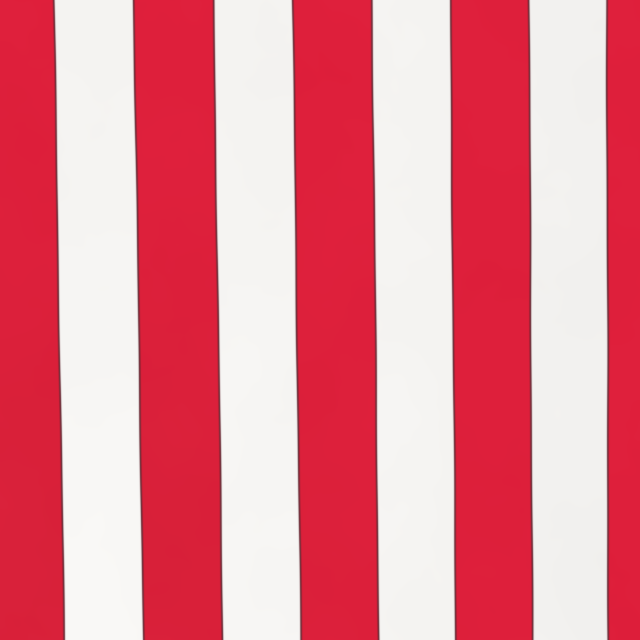
Reproduce this pattern procedurally as a three.js fragment shader.

```glsl
// Upright red and white stripes with thin dark outlines, leaning slightly, on softly glossy cloth.
#define EDGES 8
#define TOP_FIT vec3(0.0840, 0.1253, -0.00026)
#define BOTTOM_FIT vec3(0.1003, 0.1247, -0.00046)
#define WOBBLE 0.0005
#define SOFTNESS 0.0015
#define LINE_WIDTH 0.0017
#define LINE_STRENGTH 0.80
#define RED vec3(0.872, 0.122, 0.232)
#define WHITE vec3(0.957, 0.953, 0.945)
#define LINE_COLOR vec3(0.36, 0.13, 0.17)
#define MOTTLE 0.006

varying vec2 vUv;

// Horizontal place of the numbered stripe edge at a given height.
float edgeX(float index, float height) {
  vec3 powers = vec3(1.0, index, index * index);
  float lean = mix(dot(BOTTOM_FIT, powers), dot(TOP_FIT, powers), height);
  float wave = sin(height * 9.0 + index * 2.3) + 0.5 * sin(height * 23.0 + index * 4.1);
  return lean + WOBBLE * wave;
}

// Broad, faint unevenness of the cloth, from -1 to 1.
float clothMottle(vec2 p) {
  float sum = 0.0;
  float weight = 0.5;
  for (int i = 0; i < 4; i++) {
    sum += weight * sin(p.x * 11.0 + 1.7 * sin(p.y * 7.0)) * sin(p.y * 9.0 + 1.3 * sin(p.x * 8.0));
    p = mat2(1.6, 1.2, -1.2, 1.6) * p + 3.1;
    weight *= 0.5;
  }
  return sum;
}

void main() {
  // Stripes: each edge flips the colour and carries a dark line.
  float red = 1.0;
  float outline = 0.0;
  for (int i = 0; i < EDGES; i++) {
    float d = vUv.x - edgeX(float(i), vUv.y);
    red = mix(red, 1.0 - red, smoothstep(-SOFTNESS, SOFTNESS, d));
    float q = d / LINE_WIDTH;
    outline = max(outline, exp(-q * q));
  }

  // Gloss: paler whites and duller reds toward the lower left.
  float sheen = exp(-5.0 * dot(vUv - vec2(0.1, 0.12), vUv - vec2(0.1, 0.12)));
  float mottle = MOTTLE * clothMottle(vUv);
  vec3 whiteCloth = WHITE + 0.018 * sheen - 0.012 * smoothstep(0.6, 1.0, vUv.x) + mottle;
  vec3 redCloth = RED + vec3(-0.025, 0.005, -0.008) * sheen + mottle;

  vec3 color = mix(whiteCloth, redCloth, red);
  color = mix(color, LINE_COLOR, LINE_STRENGTH * outline);
  gl_FragColor = vec4(color, 1.0);
}
```
